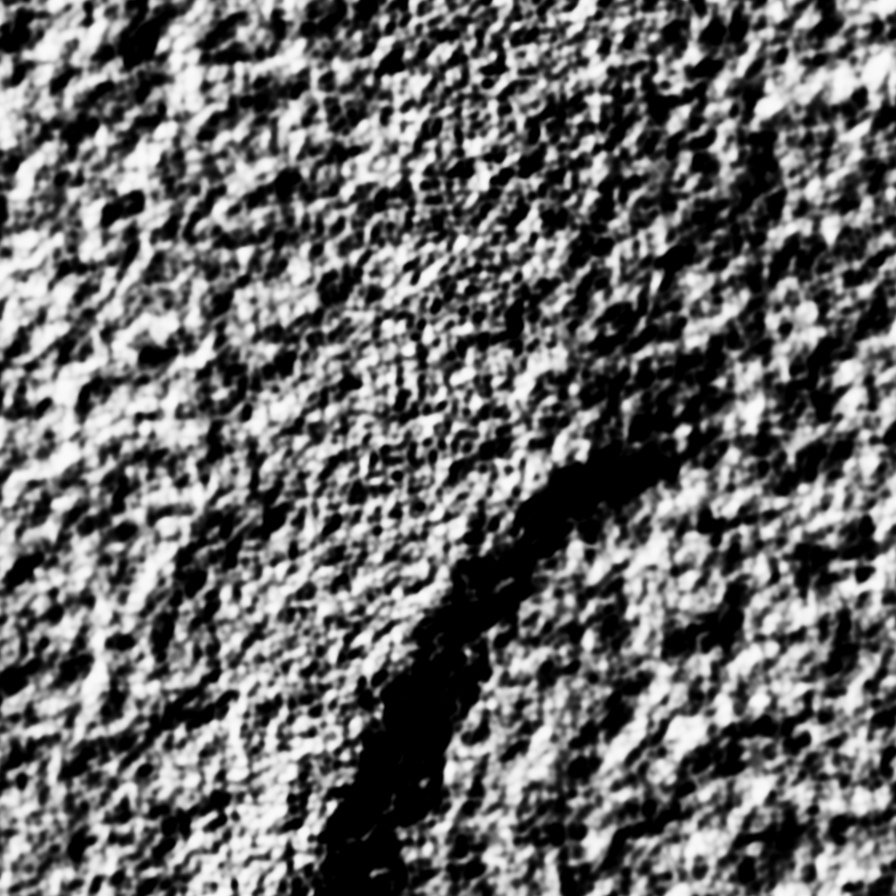
A three.js fragment shader for this texture:

```glsl
// Rough grey stone in raking light, split by a dark diagonal crevice.
varying vec2 vUv;

// Random unit vector for a lattice point
vec2 latticeGradient(vec2 cell) {
  vec3 q = fract(vec3(cell.xyx) * vec3(0.1031, 0.1030, 0.0973));
  q += dot(q, q.yzx + 33.33);
  float angle = 6.28318 * fract((q.x + q.y) * q.z);
  return vec2(cos(angle), sin(angle));
}

// Gradient noise, roughly -0.7 to 0.7
float noise(vec2 p) {
  vec2 cell = floor(p);
  vec2 f = p - cell;
  vec2 w = f * f * f * (f * (f * 6.0 - 15.0) + 10.0);
  vec2 e = vec2(1.0, 0.0);
  float a = dot(latticeGradient(cell), f);
  float b = dot(latticeGradient(cell + e.xy), f - e.xy);
  float c = dot(latticeGradient(cell + e.yx), f - e.yx);
  float d = dot(latticeGradient(cell + e.xx), f - e.xx);
  return mix(mix(a, b, w.x), mix(c, d, w.x), w.y);
}

mat2 rotation(float angle) {
  float c = cos(angle), s = sin(angle);
  return mat2(c, s, -s, c);
}

// Slope of one layer of bumps toward the light at the upper left
float litBumps(vec2 p, float frequency, float angle) {
  mat2 turn = rotation(angle);
  vec2 q = turn * p * frequency + frequency;
  vec2 toLight = turn * vec2(-0.8, 0.6) * 0.3;
  return noise(q - toLight) - noise(q + toLight);
}

// Signed distance across the crevice, positive on its right side
float crevice(vec2 p) {
  float centre = 0.385 + 0.4 * p.y + 0.13 * smoothstep(0.27, 0.55, p.y);
  return (p.x - centre) * 0.8 + 0.025 * noise(p * 9.0 + 4.0);
}

float softSpot(vec2 p, vec2 centre, vec2 radius) {
  vec2 d = (p - centre) / radius;
  return exp(-dot(d, d));
}

void main() {
  vec2 p = vUv;
  float across = crevice(p);

  // The band left of the crevice has finer grain than the outer areas
  float band = (p.x - 0.32 - 0.28 * p.y) / 0.17;
  float fine = exp(-band * band);

  // Bumps from broad lumps down to grains, slightly warped
  vec2 warped = p + 0.006 * vec2(noise(p * 22.0), noise(p * 22.0 + 40.0));
  float relief = mix(0.85, 0.4, fine) * litBumps(warped, 13.0, 0.4);
  relief += mix(1.1, 0.65, fine) * litBumps(warped, 27.0, 1.3);
  relief += mix(1.0, 1.2, fine) * litBumps(warped, 52.0, 2.2);
  relief += mix(0.5, 0.85, fine) * litBumps(p, 92.0, 0.8);

  // Scattered pits and broad changes of light
  float pits = smoothstep(0.2, 0.45, noise(rotation(0.6) * p * 21.0 + 7.0));
  float light = 3.7 * relief - 0.1 - 1.7 * pits;
  light += 0.8 * noise(p * 6.0 + 15.0);
  light += 0.8 * softSpot(p, vec2(0.13, 0.62), vec2(0.14, 0.2));
  light += 0.9 * softSpot(p, vec2(across, p.y), vec2(-0.09, 0.14)) * 0.0;
  light += 0.8 * exp(-pow((across + 0.09) / 0.06, 2.0)) * (1.0 - smoothstep(0.3, 0.6, p.y));
  light -= 1.0 * softSpot(p, vec2(0.74, 0.78), vec2(0.18, 0.2));

  // Crevice in deep shadow, fading out toward the top
  float ragged = abs(across) + 0.025 * noise(p * 24.0) + 0.012 * noise(p * 60.0);
  float shadow = 1.0 - smoothstep(0.018, 0.048, ragged);
  light -= 5.5 * shadow * (1.0 - smoothstep(0.48, 0.68, p.y));

  // Soft film-like curve from black to near white
  float tone = 1.0 / (1.0 + exp(-light));
  float grey = clamp(tone * 1.03 - 0.05, 0.0, 1.0);
  gl_FragColor = vec4(vec3(grey), 1.0);
}
```
